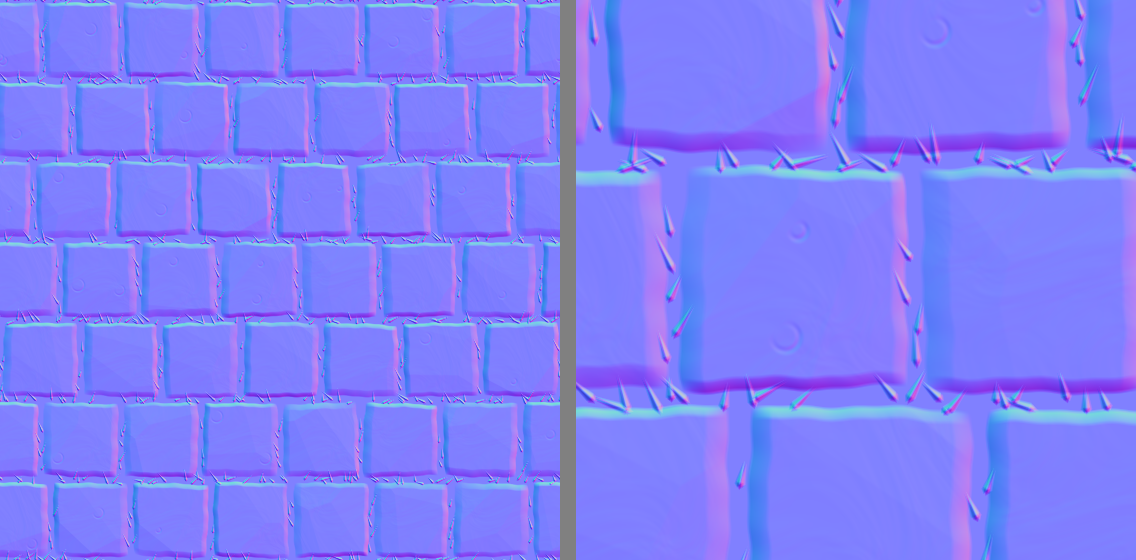
Left: the whole. Right: its middle third, enlarged.
Write a WebGL 2 fragment shader that draws this texture map.

```glsl
#version 300 es
precision highp float;
// Tangent-space normal map of seven staggered courses of worn paving stones
// with grass in the joints. Stones and blades form one height field in units
// of a stone cell; its finite differences become the encoded normal.
uniform vec2 u_resolution;
out vec4 fragColor;

const float CELLS = 7.0;
const float STONE_HEIGHT = 0.036;
const float COURSE_SHIFT[7] = float[7](0.64, 0.51, 0.01, 0.74, 0.42, 0.90, 0.52);

vec4 hash4(vec2 id, float seed) {
  vec4 v = fract(vec4(id.xyx, seed) * vec4(0.1031, 0.1030, 0.0973, 0.1099));
  v += dot(v, v.wzxy + 33.33);
  return fract((v.xxyz + v.yzzw) * v.zywx);
}

float courseShift(float row) {
  return COURSE_SHIFT[int(mod(row, CELLS))];
}

// Ramp rising inward from one bowed, tilted, slightly wavy side.
float sideRamp(float outward, float along, float bevel, vec4 r) {
  float wave = 0.006 * sin(along * 13.0 + r.x * 6.28) + 0.003 * sin(along * 31.0 + r.y * 6.28);
  float reach = 0.462 + 0.018 * (r.x - 0.5) + 0.07 * (r.y - 0.5) * along - 0.09 * r.z * along * along;
  float x = clamp((reach + wave - outward) / (bevel * mix(0.75, 1.45, r.w * r.w)), 0.0, 1.0);
  return x * (1.55 - 0.55 * x);
}

// Shallow planes cut across the top face.
float facetDepth(vec2 q, vec2 id) {
  float depth = 0.0;
  for (int i = 0; i < 3; i++) {
    vec4 r = hash4(id, 20.0 + float(i));
    float angle = r.x * 6.2832;
    float beyond = dot(q, vec2(cos(angle), sin(angle))) - mix(0.08, 0.42, r.y);
    depth = max(depth, beyond * mix(0.03, 0.16, r.y * r.z));
  }
  return depth;
}

// Faint, partly worn circular scratches.
float ringDepth(vec2 q, vec2 id) {
  float depth = 0.0;
  for (int i = 0; i < 2; i++) {
    vec4 r = hash4(id, 40.0 + float(i));
    vec2 v = q - (r.xy - 0.5) * 0.68;
    float radius = mix(0.025, 0.08, r.z);
    float arc = clamp(0.6 + 0.5 * (v.x - v.y) / radius, 0.0, 1.0);
    float groove = 1.0 - smoothstep(0.0, 0.018, abs(length(v) - radius));
    depth += step(r.w, 0.36) * arc * groove * 0.0026;
  }
  return depth;
}

// Warped layered sines for the stone surface.
float grain(vec2 q, float phase) {
  float sum = 0.0, amplitude = 0.0007;
  for (int i = 0; i < 4; i++) {
    q = mat2(0.8, 0.6, -0.6, 0.8) * q * 1.8 + 0.25 * sin(q.yx * 5.0 + phase);
    sum += amplitude * sin(q.x * 6.0 + phase) * sin(q.y * 6.0 - phase);
    amplitude *= 0.55;
  }
  return sum;
}

float stoneHeight(vec2 p) {
  float row = floor(p.y);
  float x = p.x - courseShift(row);
  vec2 id = vec2(mod(floor(x), CELLS), mod(row, CELLS));
  vec2 q = vec2(fract(x), fract(p.y)) - 0.5;
  float ramp = sideRamp(-q.x, q.y, 0.080, hash4(id, 1.0))
             * sideRamp( q.x, q.y, 0.066, hash4(id, 2.0))
             * sideRamp(-q.y, q.x, 0.066, hash4(id, 3.0))
             * sideRamp( q.y, q.x, 0.050, hash4(id, 4.0));
  float surface = grain(q, hash4(id, 5.0).x * 40.0) - facetDepth(q, id) - ringDepth(q, id);
  return ramp * (STONE_HEIGHT + surface);
}

// Ridged leaf tapering from its root to its tip.
float blade(vec2 p, vec2 root, float angle, float len, float halfWidth) {
  vec2 dir = vec2(sin(angle), cos(angle)), q = p - root;
  float t = dot(q, dir) / len;
  float side = abs(q.x * dir.y - q.y * dir.x);
  return max(0.0, halfWidth * min(1.0 - t, 5.0 * t) - side);
}

// Fanned tufts along the joints between courses.
float courseGrass(vec2 p) {
  float height = 0.0, joint = round(p.y);
  for (int k = -1; k <= 1; k++) for (int b = 0; b < 3; b++) {
    float slot = floor(p.x * 5.0) + float(k);
    vec2 id = vec2(mod(slot, CELLS * 5.0), mod(joint, CELLS));
    vec4 r = hash4(id, 60.0 + float(b));
    if (r.w > 0.62) continue;
    vec2 root = vec2((slot + r.x) / 5.0, joint - 0.06 + 0.06 * r.y);
    height = max(height, blade(p, root, (r.z - 0.5) * 2.7, 0.09 + 0.18 * r.w, 0.021));
  }
  return height;
}

// Upright blades in the joints between neighbouring stones.
float jointGrass(vec2 p) {
  float height = 0.0, row = floor(p.y), shift = courseShift(row);
  float joint = round(p.x - shift);
  for (int k = 0; k < 5; k++) {
    vec4 r = hash4(vec2(mod(joint, CELLS), mod(row, CELLS)), 80.0 + float(k));
    if (r.w > 0.72) continue;
    vec2 root = vec2(joint + shift + (r.x - 0.5) * 0.06, row + 0.06 + 0.13 * float(k) + 0.1 * r.y);
    height = max(height, blade(p, root, (r.z - 0.5) * 1.2, 0.11 + 0.14 * r.w, 0.020));
  }
  return height;
}

float relief(vec2 p) {
  return stoneHeight(p) + 1.15 * max(courseGrass(p), jointGrass(p));
}

void main() {
  vec2 p = gl_FragCoord.xy / u_resolution * CELLS;
  vec2 e = vec2(0.009, 0.0);
  vec2 slope = vec2(relief(p + e.xy) - relief(p - e.xy), relief(p + e.yx) - relief(p - e.yx)) / (2.0 * e.x);
  vec3 normal = normalize(vec3(-slope, 1.0));
  fragColor = vec4(normal * 0.5 + 0.5, 1.0);
}
```
